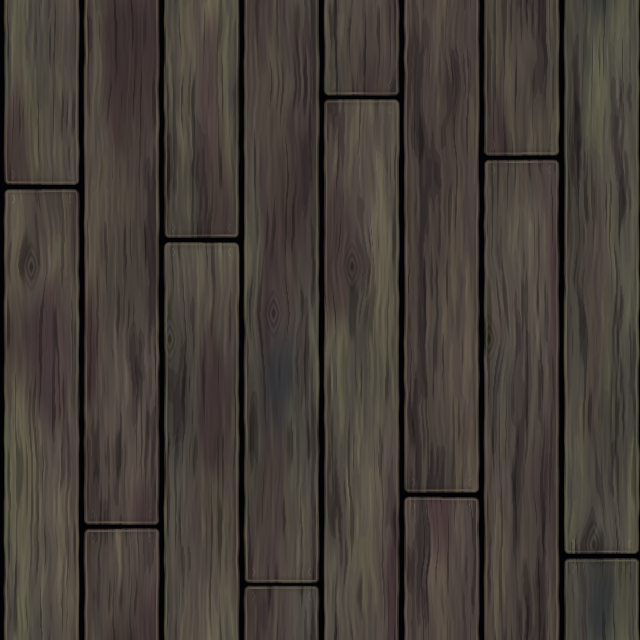
This texture is drawn by a Shadertoy shader. Its source:

```glsl
// Dark painted floorboards: eight upright planks, each with one staggered butt joint.
// Every plank is a rounded box with its own wrapped coordinates, so the canvas tiles;
// stretched noise gives stepped streaks, and bent coordinates give the knots.

float hash(vec2 p) {
    vec3 q = fract(p.xyx * 0.1031);
    q += dot(q, q.yzx + 33.33);
    return fract((q.x + q.y) * q.z);
}

float noise(vec2 p) {
    vec2 i = floor(p), f = fract(p);
    f = f * f * (3.0 - 2.0 * f);
    return mix(mix(hash(i), hash(i + vec2(1, 0)), f.x),
               mix(hash(i + vec2(0, 1)), hash(i + vec2(1, 1)), f.x), f.y);
}

// Long wood fibres, from broad to fine
float streaks(vec2 p) {
    return 0.44 * noise(p * vec2(4, 3)) + 0.32 * noise(p * vec2(11, 8))
         + 0.24 * noise(p * vec2(27, 18));
}

// Flattens a value into soft-edged paint steps
float posterize(float t, float steps) {
    t *= steps;
    return (floor(t) + smoothstep(0.35, 0.65, fract(t))) / steps;
}

float roundedBox(vec2 p, vec2 halfSize, float radius) {
    vec2 q = abs(p) - halfSize + radius;
    return length(max(q, 0.0)) + min(max(q.x, q.y), 0.0) - radius;
}

// Per plank: joint height, knot across the plank, knot height, olive tint
const vec4 PLANKS[8] = vec4[8](
    vec4(0.708, 0.37, 0.583, 0.40), vec4(0.177, -2.0, 0.50, 0.05),
    vec4(0.625, 0.10, 0.470, 0.55), vec4(0.087, 0.40, 0.51, 0.85),
    vec4(0.848, 0.38, 0.583, 0.35), vec4(0.227, -2.0, 0.50, 0.05),
    vec4(0.754, 0.09, 0.470, 0.55), vec4(0.131, 0.40, 0.15, 0.95));

void mainImage(out vec4 fragColor, in vec2 fragCoord) {
    vec2 uv = fragCoord / iResolution.xy;

    // Plank coordinates: u across, v upward from the joint
    float column = (uv.x - 0.0026) * 8.0;
    float id = mod(floor(column), 8.0);
    vec4 plank = PLANKS[int(id)];
    float u = fract(column), v = fract(uv.y - plank.x);
    vec2 seed = vec2(id * 41.0 + 7.0, id * 17.0 + 3.0);

    // Knot: grain bends around a tall pointed oval
    vec2 k = vec2(u - plank.y, fract(uv.y - plank.z + 0.5) - 0.5);
    vec2 a = abs(k) / vec2(0.14, 0.048);
    float knotDist = mix(length(a), a.x + a.y, 0.45);
    float knot = 1.0 - smoothstep(0.4, 1.1, knotDist);
    vec2 p = vec2(u, v) + seed;
    p.x += 0.05 * (noise(vec2(u * 3.0, v * 14.0) + seed) - 0.5);
    p.x += 0.012 * (noise(vec2(u * 9.0, v * 60.0) + seed) - 0.5);
    p.x -= 0.8 * k.x * exp(-0.4 * knotDist * knotDist);

    // Stepped fibres and their side-lit relief
    float fibre = streaks(p);
    float relief = fibre - streaks(p - vec2(0.014, 0.002));
    float tone = posterize(fibre, 13.0);
    float broad = noise(vec2(u * 2.2, v * 3.5) + seed.yx);
    float patches = noise(vec2(p.x * 2.5, v * 4.0) + seed.yx + 60.0);

    // Wood colours
    float olive = clamp(plank.w + 0.8 * (broad - 0.5), 0.0, 1.0);
    vec3 lightWood = mix(vec3(0.350, 0.308, 0.268), vec3(0.338, 0.332, 0.262), olive);
    vec3 midWood = mix(vec3(0.298, 0.260, 0.240), vec3(0.284, 0.272, 0.240), olive);
    vec3 col = mix(vec3(0.205, 0.178, 0.172), midWood, smoothstep(0.22, 0.43, tone));
    col = mix(col, lightWood, smoothstep(0.45, 0.70, tone));
    float purple = smoothstep(0.56, 0.84, patches + 0.4 * (fibre - 0.5));
    col = mix(col, vec3(0.222, 0.168, 0.178), 0.8 * purple * (1.0 - 0.5 * olive));

    // Slow light and dark drift along each board
    float drift = noise(vec2(u * 1.6, v * 5.0) + seed + 90.0) - 0.5;
    col *= 1.03 + 0.24 * drift;

    // Slate stain hanging below the knot
    vec2 s = (k + vec2(-0.08, 0.10)) / vec2(0.24, 0.09);
    float stain = exp(-dot(s, s)) * smoothstep(0.3, 0.6, fibre + 0.1);
    col = mix(col, vec3(0.17, 0.18, 0.195), 0.8 * stain * smoothstep(0.3, 0.9, plank.w));

    // Fine fibres, thin dark cracks, relief and knot rings
    float hair = noise(vec2(p.x * 46.0, v * 22.0) + seed);
    float crack = noise(vec2(p.x * 34.0, v * 9.0) + seed);
    col *= 1.0 + 0.13 * (hair - 0.5);
    col *= 1.0 - 0.26 * smoothstep(0.70, 0.88, crack);
    col *= 1.0 + 0.85 * clamp(relief, -0.2, 0.2);
    col *= 1.0 - knot * (0.09 + 0.11 * sin(knotDist * 19.0));
    col *= 1.0 - 0.2 * (1.0 - smoothstep(0.1, 0.3, knotDist));

    // Faint curled dents near the plank ends
    vec2 corner = vec2((0.5 - abs(u - 0.5)) / 8.0, 0.5 - abs(v - 0.5));
    float dent = length((corner - vec2(0.016, 0.019)) * vec2(1.5, 1.0));
    float curl = smoothstep(0.0018, 0.0, abs(dent - 0.006)) * step(0.016, corner.x);
    col *= 1.0 + 0.2 * curl;

    // Plank outline with a slightly worn edge
    float wear = noise(vec2(v * 38.0, step(0.5, u) * 9.0) + seed) - 0.5;
    float jointGap = id == 3.0 ? 0.0014 : 0.0030;
    vec2 box = vec2((u - 0.5) / 8.0, v - 0.5);
    float d = roundedBox(box, vec2(0.0589, 0.5 - jointGap), 0.008)
            + 0.0016 * wear;

    // Bevel: shaded border, then a thin broken highlight
    float glint = 0.3 + 0.6 * noise(vec2(v * 16.0, u * 5.0) + seed);
    float rim = smoothstep(0.0021, 0.0004, abs(d + 0.0040));
    col *= 1.0 - 0.10 * smoothstep(-0.014, -0.004, d);
    col = mix(col, lightWood * 1.14, glint * rim);
    col *= 1.0 - 0.4 * smoothstep(-0.0022, 0.0, d);

    // Black gaps
    float soft = max(0.0006, 0.6 / iResolution.y);
    col = mix(col, vec3(0.01, 0.01, 0.02), smoothstep(-soft, soft, d));
    fragColor = vec4(col, 1.0);
}
```
